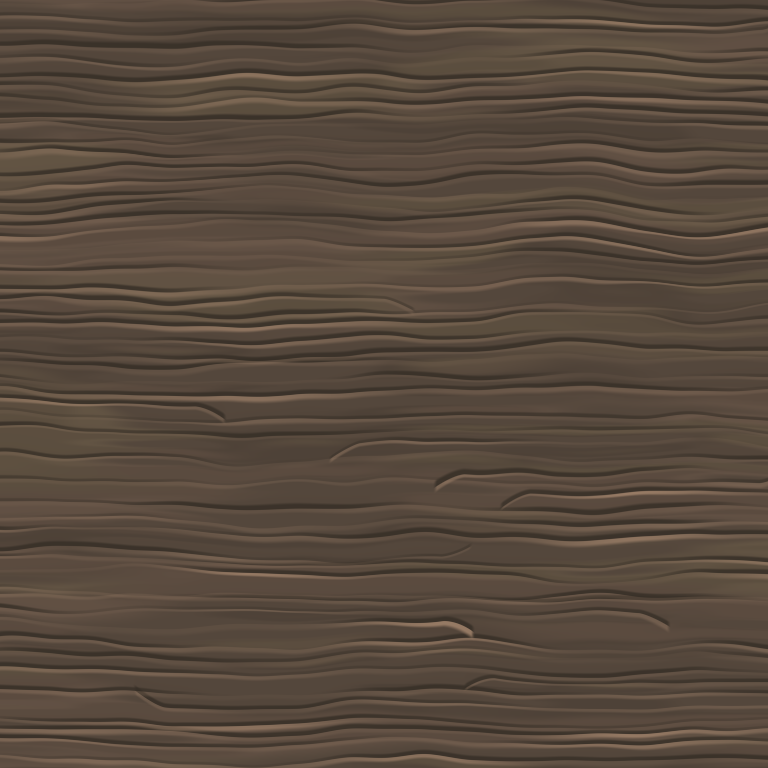
Give the GLSL for this texture, as a Shadertoy shader.

```glsl
// Painted wood bark: wavy horizontal grooves over streaked brown planks.
// Each groove is a curve with a dark crack above and a lit lip below it;
// both swell and taper, and some grooves end in a short diagonal fork.

#define ROWS 58.0
#define WARP 0.021
#define WOBBLE 0.012
#define CRACK_WIDTH 0.0062
#define LIP_WIDTH 0.0072
#define SOFTNESS 0.0009
#define FORK_SHARE 0.24
#define FORK_LENGTH 0.042
#define FORK_DROP 0.019
#define LIP_GAIN 1.0

const vec3 OLIVE = vec3(0.372, 0.318, 0.255);
const vec3 UMBER = vec3(0.368, 0.304, 0.256);
const vec3 SHADE = vec3(0.318, 0.268, 0.226);
const vec3 CRACK = vec3(0.215, 0.185, 0.152);
const vec3 LIP   = vec3(0.640, 0.520, 0.425);

float hash(vec2 p) {
    return fract(sin(dot(p, vec2(127.1, 311.7))) * 43758.5453);
}

float noise(vec2 p) {
    vec2 i = floor(p), f = fract(p);
    f = f * f * (3.0 - 2.0 * f);
    return mix(mix(hash(i), hash(i + vec2(1.0, 0.0)), f.x),
               mix(hash(i + vec2(0.0, 1.0)), hash(i + vec2(1.0, 1.0)), f.x), f.y);
}

// Noise along x that is independent for each row and channel
float rowNoise(float x, float row, float channel) {
    return noise(vec2(x + 17.3 * channel, row * 3.0 + 0.5 * hash(vec2(row, channel))));
}

// Flat brush streaks of olive, umber and shade with fairly firm edges
vec3 plankColor(vec2 p) {
    float tint = noise(p * vec2(3.0, 30.0) + 5.0);
    float broad = noise(p * vec2(2.5, 24.0) + 31.0);
    float fine = noise(p * vec2(5.0, 80.0) + 63.0);
    vec3 color = mix(OLIVE, UMBER, smoothstep(0.35, 0.65, tint));
    color = mix(color, SHADE, smoothstep(0.44, 0.62, mix(broad, fine, 0.4)));
    return color * (0.965 + 0.07 * smoothstep(0.4, 0.6, fine));
}

// Paints one groove over the color; p is in warped canvas units
vec3 paintGroove(vec3 color, vec2 p, float row) {
    // Height of the groove
    float jitter = 0.7 * (hash(vec2(row, 1.0)) - 0.5);
    float y = (row + 0.5 + jitter) / ROWS;
    y += WOBBLE * (rowNoise(p.x * 7.0, row, 2.0) - 0.5);
    y += 0.4 * WOBBLE * (rowNoise(p.x * 18.0, row, 3.0) - 0.5);

    // Fork: the end bends away, and the groove stops there
    float forked = step(hash(vec2(row, 4.0)), FORK_SHARE);
    float side = hash(vec2(row, 5.0)) < 0.5 ? -1.0 : 1.0;
    float bend = hash(vec2(row, 6.0)) < 0.25 ? 1.0 : -1.0;
    float along = side * (p.x - hash(vec2(row, 7.0))) / FORK_LENGTH;
    float t = forked * clamp(along, 0.0, 1.0);
    y += bend * FORK_DROP * t * sqrt(t);
    float slope = 1.5 * FORK_DROP * sqrt(t) / FORK_LENGTH;
    float alive = 1.0 - forked * smoothstep(0.85, 1.0, along);
    float boost = forked * smoothstep(-2.5, 0.0, along);

    // Strength and width swell and fade along the groove
    float d = (p.y - y) / sqrt(1.0 + slope * slope);
    float swell = rowNoise(p.x * 4.5, row, 8.0);
    float glow = rowNoise(p.x * 4.0, row, 9.0);
    float dark = alive * max(smoothstep(0.15, 0.75, swell), 0.5 * boost);
    float light = 0.14 + 0.10 * boost + 0.72 * pow(glow, 2.4);
    light *= LIP_GAIN * alive * (0.40 + 0.60 * dark);
    float crackWidth = CRACK_WIDTH * (0.35 + 0.95 * swell);
    float lipWidth = LIP_WIDTH * (0.35 + 0.95 * rowNoise(p.x * 8.0, row, 10.0));

    // Soft shadow, dark crack above the edge, lit lip below it
    float above = smoothstep(-SOFTNESS, SOFTNESS, d);
    float crack = above * (1.0 - smoothstep(0.55, 1.1, d / crackWidth));
    float lip = (1.0 - above) * (1.0 - smoothstep(0.45, 1.2, -d / lipWidth));
    color *= 1.0 - 0.06 * dark * above * exp(-max(d, 0.0) / 0.005);
    color = mix(color, CRACK, 0.85 * dark * crack);
    return mix(color, LIP, min(light, 1.0) * lip);
}

void mainImage(out vec4 fragColor, in vec2 fragCoord) {
    vec2 p = fragCoord / iResolution.y;

    // Shared waviness, so that neighbouring grooves flow together
    p.y += WARP * (noise(p * vec2(5.5, 7.0)) - 0.5);
    p.y += 0.4 * WARP * (noise(p * vec2(13.0, 10.0) + 40.0) - 0.5);

    vec3 color = plankColor(p);
    float row = floor(p.y * ROWS);
    for (float k = -3.0; k <= 3.0; k++) {
        color = paintGroove(color, p, row + k);
    }
    fragColor = vec4(color, 1.0);
}
```
